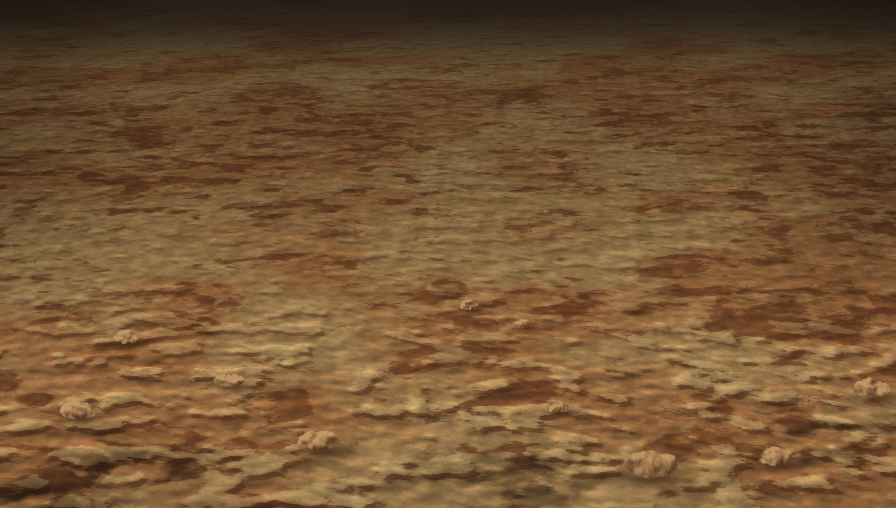
A WebGL 1 fragment shader for this texture:

```glsl
precision highp float;
// Dry, rust-stained stony ground receding into shadow, with scattered rocks.

#define HORIZON 1.60
#define DEPTH_STRETCH 4.0
#define STAIN_AMOUNT 0.72
#define RELIEF 0.95
#define GRAIN 0.42
#define TAN_SOIL vec3(0.575, 0.450, 0.285)
#define RED_SOIL vec3(0.535, 0.365, 0.215)
#define RUST vec3(0.360, 0.205, 0.115)
#define PALE_STONE vec3(0.665, 0.565, 0.375)
#define ROCK_LIGHT vec3(0.720, 0.560, 0.370)
#define ROCK_DARK vec3(0.320, 0.205, 0.120)

uniform vec2 u_resolution;

float hash(vec2 p) {
  return fract(sin(dot(p, vec2(127.1, 311.7))) * 43758.5453);
}

float noise(vec2 p) {
  vec2 i = floor(p), f = fract(p);
  f = f * f * (3.0 - 2.0 * f);
  return mix(mix(hash(i), hash(i + vec2(1.0, 0.0)), f.x),
             mix(hash(i + vec2(0.0, 1.0)), hash(i + 1.0), f.x), f.y);
}

float fbm(vec2 p) {
  float sum = 0.0, amp = 0.5;
  for (int i = 0; i < 5; i++) {
    sum += amp * noise(p);
    p = mat2(1.62, 1.18, -1.18, 1.62) * p + 7.3;
    amp *= 0.5;
  }
  return sum;
}

// Soft elliptical zone, 1 at the centre.
float zone(vec2 p, vec2 centre, vec2 size) {
  vec2 d = (p - centre) / size;
  return exp(-dot(d, d));
}

// Faceted rock lit from the upper left, with a cast shadow at its foot.
void rock(inout vec3 col, vec2 p, vec2 centre, float radius) {
  vec2 q = (p - centre) / radius;
  if (dot(q, q) > 6.0) return;
  float edge = 1.5 / (u_resolution.y * radius);
  vec2 r = q * 2.0 + centre * 40.0;
  float rough = fbm(r);
  col = mix(col, ROCK_DARK * 0.8, 0.75 * zone(q, vec2(0.35, -0.38), vec2(1.05, 0.28)));
  float dist = length(q * vec2(1.0, q.y > 0.0 ? 1.6 : 2.5)) - 0.6 - 0.55 * rough;
  float facet = rough - fbm(r + vec2(-0.25, 0.35));
  float lit = clamp(0.6 + 0.8 * q.y - 0.25 * q.x + 2.2 * facet, 0.0, 1.0);
  col = mix(col, mix(ROCK_DARK, ROCK_LIGHT, lit), 1.0 - smoothstep(-edge, edge, dist));
}

void main() {
  vec2 p = gl_FragCoord.xy / u_resolution.y;
  float width = u_resolution.x / u_resolution.y;
  vec2 u = vec2(p.x / width, p.y);
  float y = p.y;

  // Perspective ground coordinates.
  float h = HORIZON - y;
  vec2 ground = vec2((p.x - 0.5 * width) / h, DEPTH_STRETCH / h) + 20.0;
  float near = 1.0 - smoothstep(0.20, 0.50, y);
  float clarity = 1.0 - 0.6 * smoothstep(0.70, 1.0, y);

  // Broad soil colour, with the main stained and pale areas.
  float red = zone(u, vec2(0.25, 0.67), vec2(0.12, 0.07)) + zone(u, vec2(0.46, 0.64), vec2(0.06, 0.05))
            + zone(u, vec2(0.22, 0.45), vec2(0.08, 0.04)) + zone(u, vec2(0.46, 0.43), vec2(0.06, 0.03))
            + zone(u, vec2(0.00, 0.28), vec2(0.10, 0.12)) + zone(u, vec2(1.00, 0.62), vec2(0.08, 0.22))
            + zone(u, vec2(0.58, 0.20), vec2(0.14, 0.07));
  float pale = zone(u, vec2(0.38, 0.34), vec2(0.16, 0.06)) + zone(u, vec2(0.78, 0.31), vec2(0.17, 0.05))
             + zone(u, vec2(0.14, 0.42), vec2(0.12, 0.05)) + zone(u, vec2(0.58, 0.54), vec2(0.20, 0.12));
  float broad = fbm(ground * 4.5);
  float soil = smoothstep(0.30, 0.64, broad + 0.10 * pale - 0.10 * red - 0.06 * near);
  vec3 col = mix(RED_SOIL, TAN_SOIL, soil);

  // Ragged rust flecks gathered in patches, and thin broken cracks.
  float streak = fbm(ground * vec2(17.0, 18.0) + 2.0 * broad);
  float patchy = 0.35 * (0.48 - broad) + 0.07 * red - 0.04 * pale;
  float stain = smoothstep(0.54, 0.66, streak + patchy);
  float vein = abs(fbm(ground * vec2(9.0, 11.0) + 53.0) - 0.48);
  float crack = (1.0 - smoothstep(0.004, 0.020, vein)) * smoothstep(0.42, 0.56, streak + patchy);
  col = mix(col, RUST, clarity * max(STAIN_AMOUNT * stain, 0.55 * crack));

  // Raised slabs: pale upper faces with a dark lip below.
  vec2 bump = ground * vec2(17.0, 19.0) + 31.0;
  float height = fbm(bump);
  float above = fbm(bump + vec2(-0.12, 0.36));
  float slab = smoothstep(0.54, 0.62, height + 0.03 * pale);
  float lip = max(smoothstep(0.54, 0.62, above + 0.03 * pale) - slab, 0.0);
  col = mix(col, PALE_STONE, slab * (0.18 + 0.34 * near) * clarity);
  col = mix(col, RUST, lip * (0.20 + 0.40 * near) * clarity);
  col *= 1.0 + RELIEF * (height - above) * (0.45 + 0.55 * near) * clarity;
  col *= 1.0 + GRAIN * (fbm(ground * vec2(62.0, 48.0)) - 0.48) * clarity;

  // Dark hollows along the foreground.
  float hollow = zone(u, vec2(0.15, 0.07), vec2(0.07, 0.05)) + zone(u, vec2(0.57, 0.05), vec2(0.09, 0.05))
               + zone(u, vec2(0.93, 0.14), vec2(0.07, 0.03)) + zone(u, vec2(0.02, 0.02), vec2(0.08, 0.04));
  col *= 1.0 - 0.45 * hollow * smoothstep(0.38, 0.58, streak);

  // Larger rocks.
  rock(col, p, vec2(0.247, 0.334), 0.030);
  rock(col, p, vec2(0.452, 0.250), 0.032);
  rock(col, p, vec2(0.152, 0.190), 0.040);
  rock(col, p, vec2(0.627, 0.128), 0.045);
  rock(col, p, vec2(1.100, 0.198), 0.028);
  rock(col, p, vec2(1.028, 0.361), 0.019);
  rock(col, p, vec2(0.922, 0.398), 0.020);
  rock(col, p, vec2(1.280, 0.080), 0.058);
  rock(col, p, vec2(1.528, 0.098), 0.040);
  rock(col, p, vec2(1.718, 0.233), 0.042);

  // Light falls off towards the far edge and the upper sides.
  float light = 0.27 + 0.45 * (1.0 - smoothstep(0.83, 1.0, y)) + 0.32 * (1.0 - smoothstep(0.30, 0.92, y));
  float side = smoothstep(0.30, 0.52, abs(u.x - 0.5)) * smoothstep(0.25, 0.65, y);
  light *= (1.0 - 0.18 * side) * (0.93 + 0.07 * smoothstep(0.0, 0.16, y));
  col = mix(col, vec3(0.56, 0.46, 0.40), 0.5 * smoothstep(0.88, 1.0, y));
  gl_FragColor = vec4(clamp(col * light, 0.0, 1.0), 1.0);
}
```
